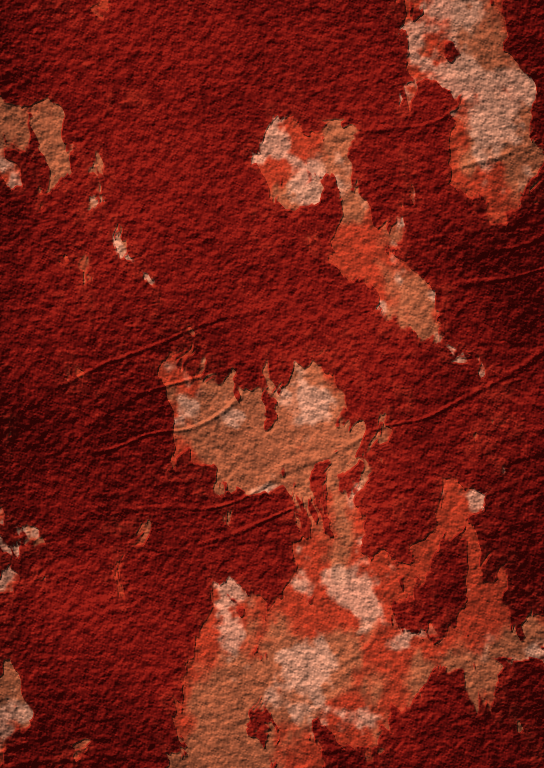
A WebGL 2 fragment shader for this texture:

```glsl
#version 300 es
precision highp float;
// Weathered red plaster: crimson paint, creased and grainy, flaking off in
// ragged upright patches that bare rust and tan layers. Layered value noise
// builds a height field, which is lit from the upper left and then coloured.

uniform vec2 u_resolution;
out vec4 fragColor;

const vec2 LIGHT_DIR = vec2(-0.5, 0.86);
const vec3 DARK_RED = vec3(0.17, 0.014, 0.012);
const vec3 MID_RED = vec3(0.40, 0.062, 0.048);
const vec3 BRIGHT_RED = vec3(0.61, 0.13, 0.09);
const vec3 RUST = vec3(0.66, 0.21, 0.125);
const vec3 TAN = vec3(0.65, 0.34, 0.22);
const vec3 PALE = vec3(0.80, 0.55, 0.44);

float hash(vec2 cell) {
    vec3 q = fract(cell.xyx * 0.1031);
    q += dot(q, q.yzx + 33.33);
    return fract((q.x + q.y) * q.z);
}

float noise(vec2 p) {
    vec2 i = floor(p), f = fract(p);
    f = f * f * (3.0 - 2.0 * f);
    float low = mix(hash(i), hash(i + vec2(1, 0)), f.x);
    float high = mix(hash(i + vec2(0, 1)), hash(i + vec2(1, 1)), f.x);
    return mix(low, high, f.y);
}

// Normalised layered noise, turned at each octave to hide the grid.
float fbm(vec2 p, int octaves, float gain) {
    float sum = 0.0, total = 0.0, amp = 1.0;
    for (int i = 0; i < octaves; i++) {
        sum += amp * noise(p);
        total += amp;
        amp *= gain;
        p = mat2(0.8, 0.6, -0.6, 0.8) * p * 2.03 + 17.3;
    }
    return sum / total;
}

float blob(vec2 p, vec2 center, vec2 radius) {
    vec2 d = (p - center) / radius;
    return exp(-dot(d, d));
}

// Signed paint loss: positive where the paint has flaked away.
float paintLoss(vec2 p) {
    vec2 warp = vec2(fbm(p * 16.0 + 40.0, 3, 0.5), fbm(p * 16.0 + 71.0, 3, 0.5)) - 0.5;
    vec2 q = (p + warp * 0.05) * vec2(11.0, 6.5);
    float wear = 0.19 * blob(p, vec2(0.50, 0.14), vec2(0.17, 0.22))
               + 0.12 * blob(p, vec2(0.31, 0.88), vec2(0.14, 0.13))
               + 0.10 * blob(p, vec2(0.66, 0.85), vec2(0.08, 0.10))
               + 0.10 * blob(p, vec2(0.12, 0.54), vec2(0.09, 0.09))
               + 0.11 * blob(p, vec2(0.39, 0.58), vec2(0.07, 0.13));
    return fbm(q + 5.0, 6, 0.56) + wear - 0.615;
}

// Long thin folds rising to the right, present only in some regions.
float creases(vec2 p) {
    vec2 q = mat2(0.93, -0.37, 0.37, 0.93) * p;
    q += 0.05 * (fbm(p * 7.0 + 9.0, 2, 0.5) - 0.5);
    float n = fbm(q * vec2(5.0, 19.0) + 31.0, 2, 0.35);
    float fold = 1.0 - smoothstep(0.0, 0.13, abs(n - 0.5) * 2.0);
    float region = noise(p * 6.0 + 12.0) + 0.3 * blob(p, vec2(0.38, 0.43), vec2(0.3, 0.13));
    return fold * smoothstep(0.48, 0.8, region);
}

float flakeMask(float loss) {
    return smoothstep(-0.008, 0.012, loss);
}

float grain(vec2 p) {
    return fbm(p * vec2(105.0, 120.0), 3, 0.65);
}

float surfaceHeight(vec2 p, float loss) {
    float bare = flakeMask(loss);
    return grain(p) * mix(1.0, 0.65, bare) + 0.4 * creases(p) - 0.17 * bare;
}

vec3 paintColor(float tone) {
    vec3 lower = mix(DARK_RED, MID_RED, clamp(tone * 2.0, 0.0, 1.0));
    return mix(lower, BRIGHT_RED, clamp(tone * 2.0 - 1.0, 0.0, 1.0));
}

// Bare layers: rust first, tan deeper in, pale dust mostly higher up.
vec3 bareColor(vec2 p, float loss) {
    float age = fbm(p * vec2(13.0, 9.0) + 55.0, 4, 0.55) + loss * 0.7;
    vec3 color = mix(RUST, TAN, smoothstep(0.44, 0.60, age));
    float dust = fbm(p * 17.0 + 83.0, 4, 0.6) + 0.14 * (p.y - 0.5) + loss * 0.5;
    return mix(color, PALE, 0.85 * smoothstep(0.54, 0.68, dust));
}

void main() {
    vec2 p = gl_FragCoord.xy / u_resolution.y;
    vec2 uv = gl_FragCoord.xy / u_resolution;

    // Relief from the height difference towards the light.
    vec2 probe = p + LIGHT_DIR * 0.0024;
    float loss = paintLoss(p);
    float relief = surfaceHeight(p, loss) - surfaceHeight(probe, paintLoss(probe));
    float grit = grain(p) - 0.5;

    // Painted surface: broad mottling, darker borders, rusty scuffs by the flakes.
    vec2 edge = abs(uv - vec2(0.52, 0.56)) * 2.0;
    float border = 0.5 * pow(edge.x, 4.0) + 0.4 * pow(edge.y, 4.0);
    float mottle = fbm(p * 4.5 + 3.0, 5, 0.55) - 0.5;
    float tone = 0.53 + 1.0 * mottle + 0.55 * grit + 1.7 * relief - 0.42 * border;
    float scuff = smoothstep(-0.09, 0.0, loss + 0.12 * grit);
    vec3 paint = paintColor(tone);
    paint = mix(paint, RUST * (0.35 + 0.8 * tone), 0.3 * scuff);

    // Bare patches share the same light and borders.
    float shade = 0.97 + 0.5 * grit + 1.7 * relief + 0.4 * mottle - 0.28 * border;
    vec3 bare = bareColor(p, loss) * clamp(shade, 0.25, 1.3);

    fragColor = vec4(mix(paint, bare, flakeMask(loss)), 1.0);
}
```
